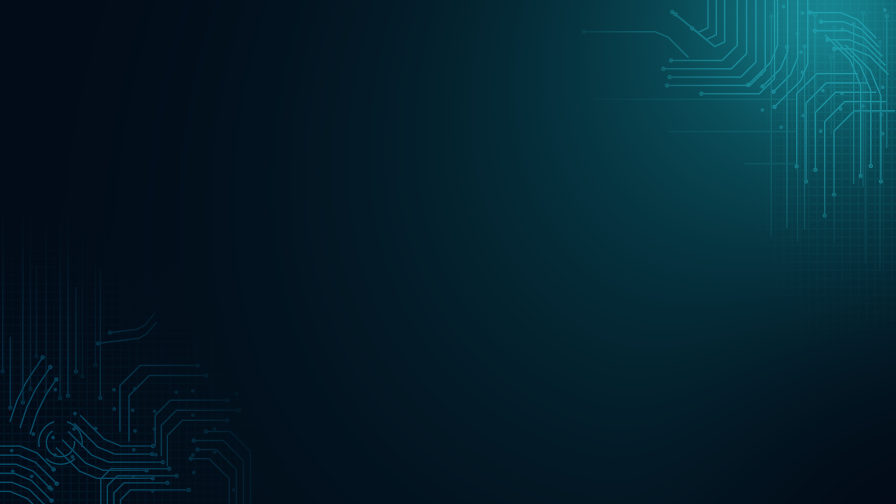
Reproduce this background procedurally as a WebGL 1 fragment shader.

```glsl
precision highp float;
uniform vec2 u_resolution;

#define LINE_HALF 0.0014
#define NODE_RADIUS 0.0048
#define GRID_STEP 0.0165
#define BASE_LEVEL 0.042
#define GLOW_CENTER vec2(0.14, 0.02)
#define TEAL_TRACE vec3(0.13, 0.66, 0.72)
#define BLUE_TRACE vec3(0.03, 0.36, 0.48)

float hash(float n) {
  return fract(sin(n * 12.9898) * 4375.85);
}

// Antialiased line from a distance
float stroke(float d) {
  return clamp((LINE_HALF - d) * u_resolution.y + 0.5, 0.0, 1.0);
}

float segment(vec2 p, vec2 a, vec2 b) {
  vec2 pa = p - a, ba = b - a;
  return length(pa - ba * clamp(dot(pa, ba) / dot(ba, ba), 0.0, 1.0));
}

float node(vec2 p, vec2 center) {
  return stroke(abs(length(p - center) - NODE_RADIUS * 0.6));
}

// Parallel traces with chamfered corners; each first leg ends in a node
float bundle(vec2 p, vec2 corner, vec2 legA, vec2 legB, vec2 gap, float chamfer, float count) {
  float ink = 0.0;
  for (int i = 0; i < 6; i++) {
    float k = float(i);
    if (k >= count) break;
    vec2 c = corner + gap * k;
    vec2 a = c + legA * (0.75 + 0.45 * hash(k + corner.x * 71.0));
    vec2 b = c + legB;
    vec2 m = c + normalize(legA) * chamfer;
    vec2 n = c + normalize(legB) * chamfer;
    float d = min(segment(p, m, n), min(segment(p, a, m), segment(p, n, b)));
    ink = max(ink, max(stroke(d), node(p, a)));
  }
  return ink;
}

// Scattered vertical rails with varied ends
float rails(vec2 p, float width, float start, float reach, float seed) {
  float ink = 0.0;
  for (int i = 0; i < 12; i++) {
    float k = float(i) + seed;
    vec2 a = vec2(width * (float(i) + hash(k)) / 12.0, start + 0.12 * hash(k + 31.0));
    vec2 b = a + vec2(0.0, reach * (0.3 + 0.7 * hash(k + 57.0)));
    float tone = 0.3 + 0.5 * hash(k + 83.0);
    ink = max(ink, tone * max(stroke(segment(p, a, b)), node(p, a)));
  }
  return ink;
}

// One possible solder dot in each cell
float dots(vec2 p, float seed) {
  vec2 cell = floor(p / 0.04);
  float h = hash(dot(cell, vec2(7.13, 3.71)) + seed);
  vec2 center = (cell + 0.25 + 0.5 * vec2(h, hash(h * 91.0))) * 0.04;
  return step(0.6, h) * stroke(length(p - center) - 0.0022);
}

float grid(vec2 p) {
  vec2 g = abs(fract(p / GRID_STEP) - 0.5) * GRID_STEP;
  return stroke(min(g.x, g.y));
}

// Circuit measured left and down from the top right corner
float upperCircuit(vec2 c) {
  float ink = bundle(c, vec2(0.315, 0.12), vec2(0.17, 0.0), vec2(0.0, -0.2), vec2(-0.0185, 0.0165), 0.03, 5.0);
  ink = max(ink, bundle(c, vec2(0.373, 0.08), vec2(0.075, -0.06), vec2(0.0, -0.15), vec2(-0.0165, 0.014), 0.025, 3.0));
  ink = max(ink, bundle(c, vec2(0.197, 0.146), vec2(0.0, 0.2), vec2(-0.12, 0.0), vec2(-0.0185, 0.0185), 0.04, 5.0));
  ink = max(ink, bundle(c, vec2(0.235, 0.11), vec2(0.06, 0.06), vec2(0.0, -0.2), vec2(-0.02, 0.012), 0.02, 4.0));
  ink = max(ink, bundle(c, vec2(0.07, 0.14), vec2(0.0, 0.22), vec2(0.07, -0.07), vec2(-0.02, 0.01), 0.03, 3.0));
  ink = max(ink, bundle(c, vec2(0.09, 0.025), vec2(0.07, 0.0), vec2(-0.05, 0.05), vec2(-0.006, 0.018), 0.02, 5.0));
  ink = max(ink, bundle(c, vec2(0.463, 0.063), vec2(0.15, 0.0), vec2(-0.05, 0.05), vec2(0.0), 0.015, 1.0));
  // Faint horizontal feeders
  for (int i = 0; i < 3; i++) {
    float k = float(i);
    vec2 a = vec2(0.6 - 0.15 * k, 0.197 + 0.064 * k);
    ink = max(ink, 0.35 * stroke(segment(c, a, vec2(0.2, a.y))));
  }
  ink = max(ink, rails(c, 0.25, 0.0, 0.48, 5.0));
  return max(ink, 0.7 * dots(c, 2.0) * step(c.x, 0.27) * step(c.y, 0.33));
}

// Circuit measured from the bottom left corner
float lowerCircuit(vec2 p) {
  float ink = bundle(p, vec2(0.238, 0.275), vec2(0.16, 0.0), vec2(0.0, -0.13), vec2(0.018, -0.02), 0.04, 2.0);
  ink = max(ink, bundle(p, vec2(0.308, 0.206), vec2(0.14, 0.0), vec2(0.0, -0.09), vec2(0.012, -0.02), 0.03, 3.0));
  ink = max(ink, bundle(p, vec2(0.455, 0.09), vec2(-0.1, 0.0), vec2(0.0, -0.2), vec2(0.014, 0.018), 0.04, 4.0));
  ink = max(ink, bundle(p, vec2(0.22, 0.115), vec2(0.11, 0.0), vec2(-0.06, 0.06), vec2(-0.012, -0.016), 0.02, 5.0));
  ink = max(ink, bundle(p, vec2(0.06, 0.115), vec2(0.06, -0.06), vec2(-0.1, 0.0), vec2(-0.004, -0.018), 0.02, 6.0));
  ink = max(ink, bundle(p, vec2(0.08, 0.2), vec2(0.04, 0.06), vec2(-0.02, -0.06), vec2(-0.02, 0.012), 0.02, 3.0));
  ink = max(ink, bundle(p, vec2(0.285, 0.33), vec2(-0.08, -0.01), vec2(0.025, 0.03), vec2(-0.003, 0.018), 0.01, 2.0));
  ink = max(ink, bundle(p, vec2(0.2, 0.07), vec2(0.13, 0.0), vec2(0.0, -0.1), vec2(0.013, -0.014), 0.02, 4.0));
  // Broken ring connector
  vec2 r = p - vec2(0.12, 0.122);
  float angle = atan(r.y, r.x);
  ink = max(ink, stroke(abs(length(r) - 0.043)) * step(-0.6, sin(angle * 3.0)));
  ink = max(ink, stroke(abs(length(r) - 0.028)) * step(-0.5, cos(angle + 2.0)));
  ink = max(ink, rails(p, 0.21, 0.19, 0.42, 19.0));
  return max(ink, 0.8 * dots(p, 8.0) * step(p.x, 0.5) * step(p.y, 0.26));
}

void main() {
  vec2 p = gl_FragCoord.xy / u_resolution.y;
  vec2 c = u_resolution / u_resolution.y - p;

  // Broad diagonal glow with a brighter corner
  vec2 g = c - GLOW_CENTER;
  vec2 axis = vec2(g.x + g.y, g.x - g.y) * 0.707 / vec2(0.95, 0.68);
  float d2 = dot(g, g);
  float level = BASE_LEVEL + 0.2 * exp(-dot(axis, axis)) + 0.11 * exp(-d2 * 6.0) + 0.16 * exp(-d2 * 30.0);
  level *= 1.0 - 0.45 * smoothstep(0.35, 1.0, c.y) * (1.0 - smoothstep(0.0, 0.6, c.x));
  vec3 color = vec3(0.008 + 0.3 * level * level, level, level + 0.048);

  // Traces and grids fade away from their corners
  float upperFade = 1.0 - smoothstep(0.15, 0.78, length(c));
  float lowerFade = 1.0 - smoothstep(0.15, 0.64, length(p));
  float upperInk = max(upperCircuit(c) * 0.75, grid(c) * 0.13 * (1.0 - smoothstep(0.15, 0.32, c.x)));
  float lowerInk = max(lowerCircuit(p) * 0.8, grid(p) * 0.1);
  color = mix(color, TEAL_TRACE, upperInk * upperFade);
  color = mix(color, BLUE_TRACE, lowerInk * lowerFade);
  gl_FragColor = vec4(color, 1.0);
}
```
